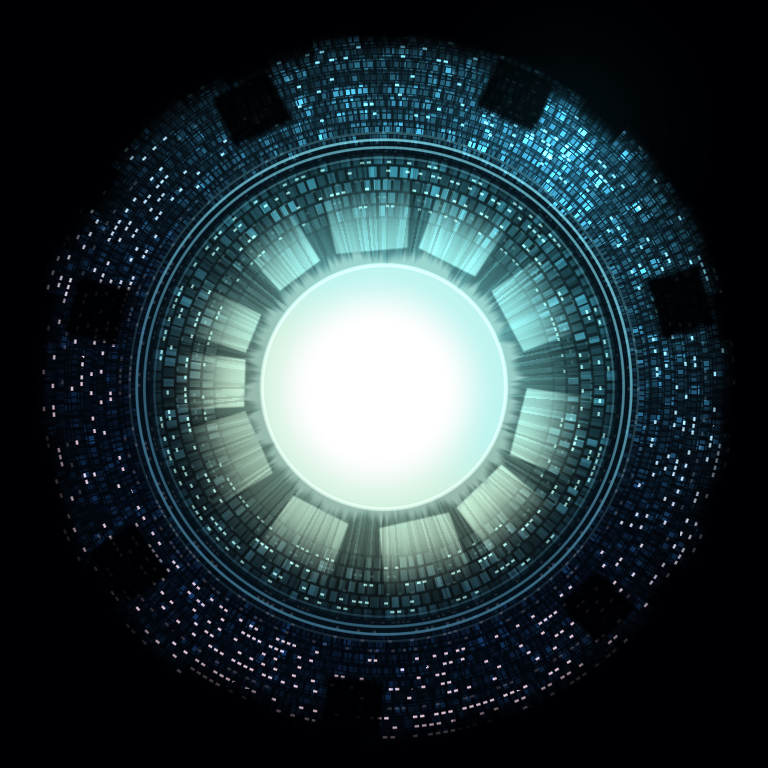
Reproduce this background procedurally as a three.js fragment shader.

```glsl
varying vec2 vUv;

const float TAU = 6.283185;
const vec2 CENTER = vec2(0.5, 0.496);

float hash(vec2 p) {
  vec3 q = fract(p.xyx * 0.1031);
  q += dot(q, q.yzx + 33.33);
  return fract((q.x + q.y) * q.z);
}

float noise(vec2 p) {
  vec2 i = floor(p), f = fract(p);
  f = f * f * (3.0 - 2.0 * f);
  return mix(mix(hash(i), hash(i + vec2(1.0, 0.0)), f.x),
             mix(hash(i + vec2(0.0, 1.0)), hash(i + 1.0), f.x), f.y);
}

float below(float edge, float soft, float x) {
  return 1.0 - smoothstep(edge - soft, edge + soft, x);
}

float band(float x, float middle, float halfWidth) {
  return below(halfWidth, halfWidth * 0.6, abs(x - middle));
}

float box(vec2 p, vec2 halfSize, float soft) {
  return below(halfSize.x, soft, abs(p.x)) * below(halfSize.y, soft, abs(p.y));
}

vec2 heading(float degrees) {
  return vec2(cos(radians(degrees)), sin(radians(degrees)));
}

// x runs along a direction, y across it
vec2 alongAcross(vec2 p, vec2 axis) {
  return vec2(dot(p, axis), axis.x * p.y - axis.y * p.x);
}

// Brick-like polar grid: cell position in xy, cell id in zw
vec4 polarCell(float turn, float r, float count, float rowHeight) {
  float row = floor(r / rowHeight);
  float x = mod(turn * count + hash(vec2(row, count)) * 7.0, count);
  return vec4(fract(x) - 0.5, fract(r / rowHeight) - 0.5, floor(x), row);
}

float blocks(float turn, float r, float count, float rowHeight) {
  vec4 c = polarCell(turn, r, count, rowHeight);
  float tone = hash(c.zw + count);
  vec2 halfSize = vec2(0.3 + 0.15 * hash(c.wz), 0.4);
  return box(c.xy, halfSize, 0.08) * (0.35 + 1.1 * tone * tone) + 0.25;
}

float windows(float turn, float r, float count, float rowHeight, float density) {
  vec4 c = polarCell(turn, r, count, rowHeight);
  float lit = step(1.0 - density, hash(c.zw + 17.0));
  float row = 0.2 + 0.8 * step(0.4, hash(vec2(c.w, 5.0)));
  return box(c.xy, vec2(0.31, 0.13), 0.1) * lit * row;
}

// Eleven slabs reaching in toward the opening
float slabs(vec2 p) {
  float sum = 0.0;
  for (int k = 0; k < 11; k++) {
    float i = float(k);
    float angle = 87.0 - i * 32.73 - 9.0 * cos(TAU * (i - 6.3) / 11.0)
                + 6.0 * smoothstep(1.0, 3.0, i) * sin(TAU * (i - 4.0) / 4.2);
    float spread = mix(0.2, 0.135, step(7.5, i)) + 0.015 * cos(i * 2.5);
    vec2 q = alongAcross(p, heading(angle));
    float side = below(spread * (0.11 + 0.6 * q.x), 0.002, abs(q.y));
    float inner = smoothstep(0.178, 0.182, q.x + 0.008 * (hash(vec2(i, 3.0)) - 0.5));
    float tone = 0.75 + 0.4 * hash(vec2(i, 8.0));
    sum = max(sum, side * inner * below(0.235, 0.045, q.x) * tone);
  }
  return sum;
}

// Dark notches cut into the outer city
float notches(vec2 p) {
  float sum = 0.0;
  for (int k = 0; k < 7; k++) {
    float i = float(k);
    vec2 q = alongAcross(p, heading(16.0 + 49.7 * i));
    q.x -= 0.402 + 0.016 * sin(i * 1.6);
    sum = max(sum, box(q, vec2(0.036, 0.028 + 0.014 * hash(vec2(i, 2.0))), 0.005));
  }
  return sum;
}

vec3 outerCity(vec2 p, float r, float turn, float upper, float hotspot) {
  float rim = 0.443 + 0.022 * (hash(vec2(floor(turn * 46.0), 4.0)) - 0.5);
  float mask = below(rim, 0.018, r) * (1.0 - 0.93 * notches(p));
  float detail = blocks(turn, r, 150.0, 0.0165) * blocks(turn, r, 310.0, 0.0085);
  vec3 base = mix(vec3(0.025, 0.065, 0.115), vec3(0.13, 0.32, 0.39), upper * upper);
  base += vec3(0.12, 0.32, 0.42) * hotspot;
  vec3 color = base * (0.25 + 1.15 * detail);
  color *= 1.0 - 0.35 * smoothstep(0.36, 0.44, r);
  vec3 lamp = mix(vec3(0.85, 0.72, 0.75), vec3(0.5, 0.82, 0.9), upper);
  float density = mix(0.45, 0.14, upper) + 0.2 * hotspot;
  density *= 0.35 + 0.95 * noise(p * 11.0 + 20.0);
  return (color + lamp * windows(turn, r, 290.0, 0.0125, density)) * mask;
}

vec3 innerWall(vec2 p, float r, float turn, float upper) {
  float detail = blocks(turn, r, 130.0, 0.017);
  float streak = 0.8 + 0.4 * hash(vec2(floor(turn * 420.0), 9.0));
  vec3 nearTone = mix(vec3(0.25, 0.32, 0.29), vec3(0.21, 0.4, 0.42), upper);
  vec3 farTone = mix(vec3(0.07, 0.14, 0.17), vec3(0.13, 0.32, 0.37), upper);
  vec3 color = mix(nearTone, farTone, smoothstep(0.2, 0.295, r));
  color *= mix(1.0, detail + 0.2, smoothstep(0.2, 0.27, r)) * streak;
  vec3 slabTone = mix(vec3(0.34, 0.38, 0.33), vec3(0.3, 0.41, 0.39), upper);
  color += slabTone * slabs(p) * (0.85 + 0.15 * streak);
  float lights = windows(turn, r, 210.0, 0.0115, 0.35) * smoothstep(0.215, 0.25, r);
  color += vec3(0.48, 0.62, 0.58) * lights;
  return color + vec3(0.2, 0.28, 0.27) * exp(-max(r - 0.16, 0.0) * 30.0);
}

vec3 opening(vec2 p, float r) {
  vec3 haze = mix(vec3(0.83, 0.95, 0.88), vec3(0.75, 0.96, 0.94),
                  smoothstep(-0.1, 0.1, p.x + p.y));
  vec2 q = p + vec2(0.008, 0.004);
  return mix(vec3(1.0), haze, smoothstep(0.085, 0.16, length(q)));
}

void main() {
  vec2 p = vUv - CENTER;
  float r = length(p);
  vec2 dir = p / max(r, 0.0001);
  float turn = fract(atan(p.y, p.x) / TAU);
  float upper = smoothstep(-0.55, 1.0, dot(dir, heading(65.0)));
  vec2 toHotspot = p - vec2(0.235, 0.335);
  float hotspot = exp(-dot(toHotspot, toHotspot) * 90.0);

  vec3 color = vec3(0.0, 0.0, 0.006);
  color += outerCity(p, r, turn, upper, hotspot);
  color += vec3(0.01, 0.05, 0.06) * hotspot;
  color = mix(color, innerWall(p, r, turn, upper), below(0.306, 0.002, r));

  // Large collar with fine bright rims
  vec3 rimTone = mix(vec3(0.2, 0.34, 0.4), vec3(0.38, 0.62, 0.65), upper);
  color = mix(color, vec3(0.015, 0.055, 0.085), 0.85 * band(r, 0.312, 0.014));
  color += rimTone * (band(r, 0.322, 0.0018) + 0.85 * band(r, 0.312, 0.0018));
  color += rimTone * 0.35 * (band(r, 0.331, 0.0015) + band(r, 0.299, 0.0015));

  // Ragged mist around the bright opening
  float ragged = 0.174 + 0.016 * (noise(dir * 13.0) - 0.5)
               + 0.014 * (noise(dir * 45.0) - 0.5);
  vec3 mist = mix(vec3(0.59, 0.73, 0.68), vec3(0.61, 0.84, 0.82), upper);
  color = mix(color, mist, below(ragged, 0.009, r));
  color = mix(color, opening(p, r), below(0.158, 0.004, r));
  color += vec3(0.2, 0.18, 0.18) * band(r, 0.159, 0.0025);

  gl_FragColor = vec4(clamp(color, 0.0, 1.0), 1.0);
}
```
